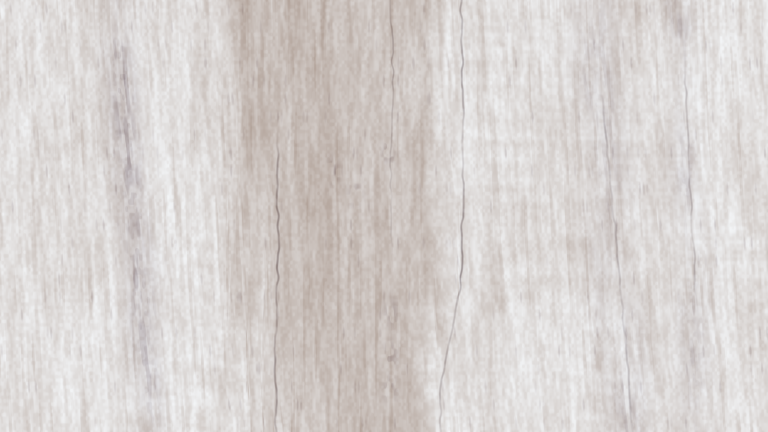
Reproduce this texture procedurally as a Shadertoy shader.

```glsl
// Whitewashed wood board: a tan heartwood band between pale, limed sides.
// Stretched value noise makes crisp fibres; slanted flaky streaks, hairline
// cracks, short pores and faint cross ripples darken it in layers.

const vec3 PALE_WOOD = vec3(0.897, 0.890, 0.888);
const vec3 TAN_STAIN = vec3(0.115, 0.146, 0.166);   // removed from pale wood
const vec3 MAUVE_STAIN = vec3(0.125, 0.142, 0.132);
const vec3 CRACK_STAIN = vec3(0.230, 0.250, 0.240);

float hash(vec2 p) {
    return fract(sin(dot(p, vec2(127.1, 311.7))) * 43758.5453);
}

float noise(vec2 p) {
    vec2 i = floor(p), f = fract(p);
    f = f * f * (3.0 - 2.0 * f);
    float low = mix(hash(i), hash(i + vec2(1, 0)), f.x);
    float high = mix(hash(i + vec2(0, 1)), hash(i + vec2(1, 1)), f.x);
    return mix(low, high, f.y);
}

// Three octaves of noise, centred on zero
float fbm(vec2 p) {
    float sum = 0.0, gain = 0.55;
    for (int i = 0; i < 3; i++) {
        sum += gain * (noise(p) - 0.5);
        p = p * 2.03 + 17.3;
        gain *= 0.55;
    }
    return sum;
}

// Noise with steepened contrast, centred on zero
float crisp(vec2 p) {
    return smoothstep(0.15, 0.85, noise(p)) - 0.5;
}

float bell(float d, float width) {
    return exp(-d * d / (width * width));
}

// Hairline that wanders about its path, breaks up and fades at both ends
float crack(float offset, float y, float width, vec2 span, float seed) {
    float wander = 0.008 * (noise(vec2(seed, y * 5.0)) - 0.5)
                 + 0.005 * (noise(vec2(seed + 9.0, y * 42.0)) - 0.5);
    float line = 1.0 - smoothstep(0.0, width + 1.0 / iResolution.y, abs(offset + wander));
    float ends = smoothstep(span.x - 0.06, span.x + 0.06, y)
               * (1.0 - smoothstep(span.y - 0.06, span.y + 0.06, y));
    float broken = 0.65 * noise(vec2(seed + 4.0, y * 13.0)) + 0.35 * noise(vec2(seed, y * 60.0));
    return line * ends * (0.15 + 0.95 * broken);
}

// Faint stain holding a cluster of dark flaky dashes; offset follows its lean
float streak(float offset, float y, float width, float seed) {
    float patchy = smoothstep(0.2, 0.75, noise(vec2(offset * 14.0 + seed, y * 5.0)));
    float dashes = smoothstep(0.52, 0.78, noise(vec2(offset * 105.0 + seed, y * 17.0)));
    float chips = smoothstep(0.50, 0.80, noise(vec2(offset * 130.0 + seed, y * 62.0)));
    float halo = bell(offset, width * 1.8) * (0.12 + 0.30 * patchy);
    return halo + bell(offset, width) * (0.25 + 0.75 * patchy) * (0.75 * dashes + 0.40 * chips);
}

// Sparse short vertical dashes, one per chosen cell
float pores(vec2 p, vec2 density, float share) {
    vec2 cell = floor(p * density), f = fract(p * density) - 0.5;
    float dash = 1.0 - smoothstep(0.10, 0.48, length(f));
    return dash * step(1.0 - share, hash(cell)) * (0.3 + 0.7 * hash(cell + 8.1));
}

// Small ragged smudges scattered over the heartwood
float knots(vec2 p) {
    float sum = 0.0;
    for (int i = 0; i < 6; i++) {
        vec2 seed = vec2(float(i) * 3.1, 5.7);
        vec2 centre = vec2(mix(0.76, 0.99, hash(seed)), mix(0.08, 0.68, hash(seed + 1.9)));
        vec2 d = (p - centre) / vec2(0.016, 0.030);
        sum += exp(-dot(d, d)) * smoothstep(0.40, 0.75, noise(p * vec2(120.0, 65.0)));
    }
    return sum;
}

void mainImage(out vec4 fragColor, in vec2 fragCoord) {
    vec2 p = fragCoord / iResolution.y;
    p.x -= 0.5 * (iResolution.x / iResolution.y - 16.0 / 9.0);
    float down = 1.0 - p.y;

    // Heartwood band with ragged edges
    float ragged = 0.20 * fbm(vec2(p.x * 26.0, p.y * 2.5));
    float leftEdge = mix(0.59, 0.51, p.y);
    float rightPath = 1.070 - 0.052 * smoothstep(0.60, 0.95, down);
    float band = smoothstep(leftEdge - 0.09, leftEdge + 0.12, p.x + ragged)
               * (1.0 - smoothstep(rightPath - 0.10, rightPath + 0.03, p.x + ragged));
    float side = 1.0 - band;

    // Fibres lean slightly and waver
    vec2 grain = vec2(p.x - 0.05 * down * side + 0.010 * fbm(p * vec2(3.0, 3.0)), p.y);
    float broad = fbm(grain * vec2(8.0, 1.8));
    float medium = fbm(grain * vec2(36.0, 4.5) + 31.0);
    float fine = crisp(grain * vec2(125.0, 10.0) + 7.0);
    float shortFibre = crisp(grain * vec2(150.0, 32.0) + 53.0);
    float speckle = crisp(p * vec2(175.0, 125.0));
    float hairs = smoothstep(0.66, 0.90, noise(grain * vec2(115.0, 6.0) + 71.0));
    float ripple = noise(vec2(p.x * 13.0, p.y * 50.0 + 2.0 * noise(p * 7.0))) - 0.5;
    float rippleArea = side * smoothstep(0.35, 0.75, noise(p * vec2(6.0, 2.5) + 40.0));

    float stain = 0.14 + 0.77 * band + 0.58 * broad + 0.46 * medium + 0.30 * fine
                + 0.26 * shortFibre + 0.24 * speckle + 0.30 * hairs
                + 0.36 * ripple * rippleArea;
    stain += 0.28 * bell(p.x - 1.14, 0.035) * smoothstep(0.35, 0.8, down);
    stain += 0.22 * bell(p.x - 0.58, 0.05) * smoothstep(0.1, 0.7, p.y);

    // Flaky streaks, pores and knots
    float mauve = streak(p.x - 0.265 - 0.09 * down, p.y, 0.026, 2.0)
                + streak(p.x - 1.365 - 0.095 * down, p.y, 0.030, 13.0)
                + 0.6 * streak(p.x - 1.57 - 0.05 * down, p.y, 0.026, 21.0);
    mauve += 0.55 * pores(grain, vec2(120.0, 24.0), 0.07) + 0.8 * knots(p);

    // Long cracks
    float cracks = crack(p.x - 0.650 + 0.014 * down, p.y, 0.0022, vec2(-0.2, 0.66), 1.0)
                 + crack(p.x - rightPath, p.y, 0.0020, vec2(-0.2, 1.2), 5.0)
                 + 0.6 * crack(p.x - 0.907, p.y, 0.0014, vec2(0.45, 1.2), 11.0)
                 + 0.6 * crack(p.x - 1.58 - 0.05 * down, p.y, 0.0018, vec2(0.3, 0.85), 17.0)
                 + 0.7 * crack(p.x - 1.375 - 0.09 * down, p.y, 0.0022, vec2(0.02, 0.75), 23.0);

    vec3 colour = PALE_WOOD - TAN_STAIN * stain - MAUVE_STAIN * mauve
                - CRACK_STAIN * cracks;
    fragColor = vec4(clamp(colour, 0.0, 1.0), 1.0);
}
```
